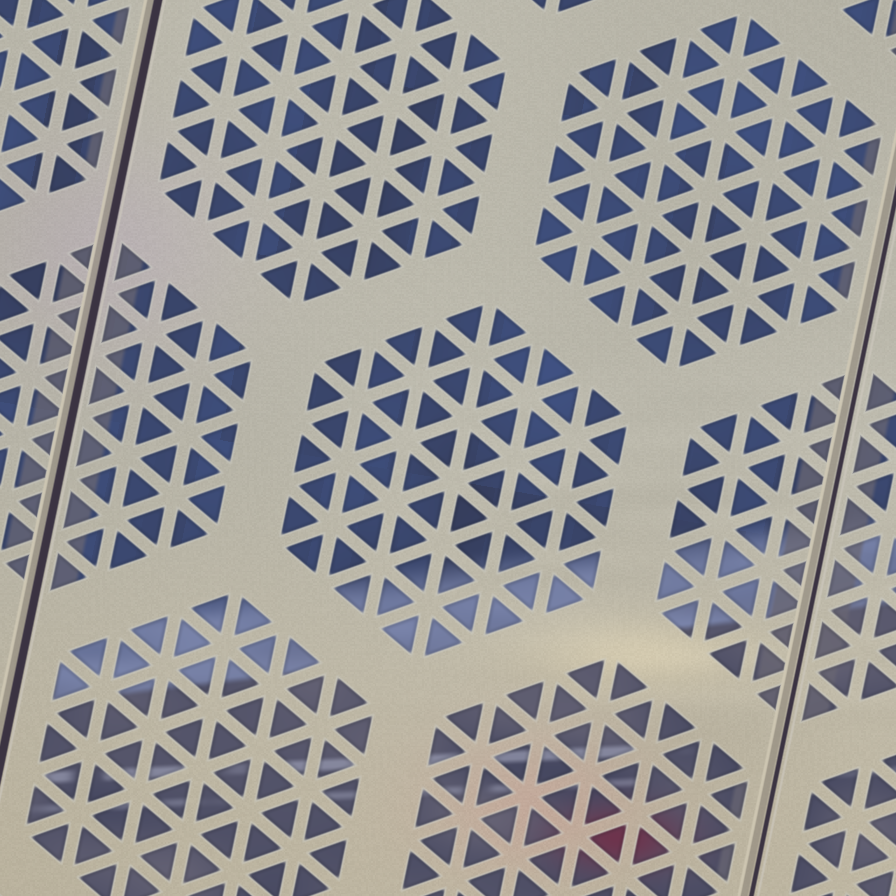
Write a three.js fragment shader that draws this pattern.

```glsl
// Pale metal cladding, tilted, perforated by hexagons that each hold 54 small triangles.
// A skewed hexagonal lattice places the hexagons; three families of bars cut the triangles.
// Panel seams run through every second hexagon column, over a dim blue interior.
varying vec2 vUv;

float hash(vec2 p) {
  return fract(sin(dot(p, vec2(127.1, 311.7))) * 43758.5453);
}

float noise(vec2 p) {
  vec2 i = floor(p), f = fract(p);
  f = f * f * (3.0 - 2.0 * f);
  return mix(mix(hash(i), hash(i + vec2(1, 0)), f.x),
             mix(hash(i + vec2(0, 1)), hash(i + vec2(1, 1)), f.x), f.y);
}

// 1 inside a soft band of the given half width around zero
float band(float d, float halfWidth, float soft) {
  return 1.0 - smoothstep(halfWidth - soft, halfWidth + soft, abs(d));
}

// Soft round spot of light
float spot(vec2 p, vec2 center, vec2 size) {
  vec2 d = (p - center) / size;
  return exp(-dot(d, d));
}

// Canvas to lattice space, where neighbouring hexagons are one unit apart
vec2 toLattice(vec2 p) {
  p -= vec2(0.5065, 0.4635);
  float s = 2.5357 * p.x + 0.8674 * p.y;
  float t = -0.467 * p.x - 2.6863 * p.y;
  return vec2(s + 0.5 * t, 0.866 * t);
}

// Offset from the centre of the nearest hexagon
vec2 hexOffset(vec2 q) {
  vec2 r = vec2(1.0, 1.732);
  vec2 a = mod(q + 0.5 * r, r) - 0.5 * r;
  vec2 b = mod(q, r) - 0.5 * r;
  return dot(a, a) < dot(b, b) ? a : b;
}

// Distance to the nearest bar centreline, blended to round the corners
float barDistance(vec2 h) {
  float sum = 0.0;
  for (int i = 0; i < 3; i++) {
    float angle = float(i) * 1.0472;
    float c = dot(h, vec2(cos(angle), sin(angle))) / 0.14434;
    sum += exp(-300.0 * 0.14434 * abs(fract(c + 0.5) - 0.5));
  }
  return -log(sum) / 300.0;
}

// Room behind the panels
vec3 interior(vec2 p, vec2 q, float seam) {
  float level = p.y - 0.117 * p.x;
  float column = hash(vec2(floor(q.x * 9.0 + 0.4 * floor(q.y * 2.0)), floor(q.y * 2.0)));
  vec3 upper = mix(vec3(0.21, 0.24, 0.36), vec3(0.25, 0.32, 0.51),
                   0.55 * noise(q * vec2(5.0, 3.0)) + 0.45 * column);
  vec3 lower = mix(vec3(0.26, 0.27, 0.37), vec3(0.40, 0.39, 0.46), noise(q * vec2(4.0, 7.0)));
  vec3 col = mix(lower, upper, smoothstep(0.20, 0.27, level));

  // Bright sill, thin rails and a red glow
  float sill = smoothstep(0.205, 0.215, level) * (1.0 - smoothstep(0.275, 0.325, level));
  col = mix(col, vec3(0.48, 0.52, 0.67), sill * (0.65 + 0.35 * noise(p * vec2(9.0, 40.0))));
  float rail = p.y - 0.045 * p.x;
  float rails = band(rail - 0.13, 0.006, 0.004) + 0.7 * band(rail - 0.095, 0.004, 0.004);
  col = mix(col, vec3(0.60, 0.61, 0.70), 0.7 * rails * smoothstep(0.3, 0.6, noise(p * vec2(30.0, 5.0))));
  col = mix(col, vec3(0.45, 0.17, 0.27), 0.8 * spot(p, vec2(0.69, 0.065), vec2(0.07, 0.035)));

  // Grey posts that carry the seams
  return mix(col, vec3(0.41, 0.40, 0.45), 0.75 * band(seam, 0.10, 0.008));
}

// Sheet metal with soft reflections and fine grain
vec3 sheet(vec2 p) {
  vec3 col = mix(vec3(0.745, 0.715, 0.635), vec3(0.725, 0.715, 0.665), smoothstep(0.0, 0.6, p.y));
  col += 0.035 * (noise(p * 4.0) - 0.5);
  col += 0.03 * (noise(p * vec2(5.0, 45.0)) - 0.5) * smoothstep(0.3, 0.7, p.x) * band(p.y - 0.4, 0.25, 0.1);
  col += vec3(0.09, 0.075, 0.04) * spot(p, vec2(0.72, 0.27), vec2(0.13, 0.04));
  col += vec3(0.0, -0.02, 0.035) * spot(p, vec2(0.12, 0.72), vec2(0.14, 0.12));
  col += vec3(0.02, -0.05, -0.03) * spot(p, vec2(0.60, 0.10), vec2(0.12, 0.08));
  return col + 0.025 * (hash(floor(p * 512.0)) - 0.5);
}

void main() {
  vec2 q = toLattice(vUv);
  vec2 h = hexOffset(q);
  vec2 a = abs(h);
  float seam = mod(q.x + 0.015, 2.0) - 1.0;

  // Triangular holes inside the hexagon, kept clear of the seam
  float inHex = step(max(a.x, 0.5 * a.x + 0.866 * a.y), 0.433);
  float edge = min(barDistance(h) - 0.0168, abs(seam) - 0.036);
  float hole = inHex * smoothstep(-0.0025, 0.0025, edge);
  float rim = inHex * band(edge + 0.001, 0.003, 0.003);

  vec3 inside = interior(vUv, q, seam);
  inside *= 1.0 - 0.14 * (1.0 - smoothstep(0.0, 0.014, edge));
  vec3 col = mix(sheet(vUv), inside, hole);
  col = mix(col, vec3(0.80, 0.80, 0.77), 0.5 * rim);

  // Folded seam: shaded lip, bright fold, dark gap, bright far edge
  col = mix(col, vec3(0.58, 0.55, 0.50), 0.7 * band(seam + 0.019, 0.010, 0.004));
  col = mix(col, vec3(0.82, 0.79, 0.71), 0.8 * band(seam + 0.032, 0.004, 0.003));
  float gap = mix(0.011, 0.006, step(0.0, q.x));
  col = mix(col, vec3(0.23, 0.20, 0.26), band(seam, gap, 0.003));
  col = mix(col, vec3(0.80, 0.78, 0.74), 0.7 * band(seam - 0.017, 0.003, 0.003));
  gl_FragColor = vec4(col, 1.0);
}
```
